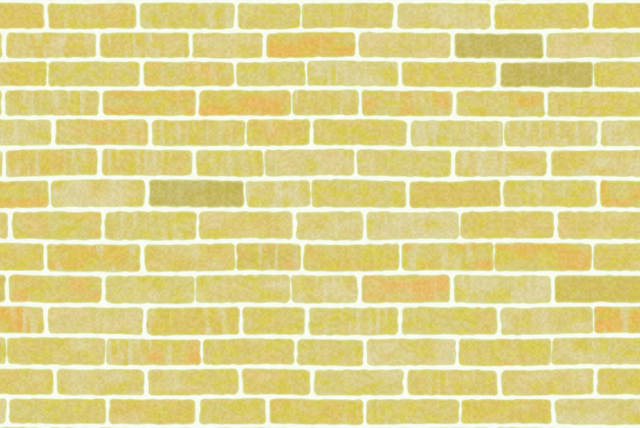
Write a Shadertoy shader that draws this texture.

```glsl
// Weathered yellow brick wall: 14 running-bond courses of seven bricks with pale, uneven mortar.

const float ASPECT = 1.5;          // wall width for a height of 1
const float COURSES = 14.0;
const float COURSE_H = 0.0709;
const float TOP_GAP = 0.004;
const int BRICKS = 7;              // six full bricks and one short one per course
const float FULL_W = 0.2235;
const float SHORT_W = ASPECT - 6.0 * FULL_W;
const float START_EVEN = 0.113;    // first head joint of alternate courses
const float START_ODD = 0.014;
const float START_JITTER = 0.032;
const float JOINT_JITTER = 0.014;
const float CORNER = 0.015;
const float JOINT_INNER = 0.0022;  // mortar fades out between these distances
const float JOINT_OUTER = 0.0074;
const float FAINT_JOINT = 0.0045;
const float TAU = 6.28319;

const vec3 MORTAR = vec3(0.98, 0.99, 0.95);
const vec3 FRINGE = vec3(0.83, 0.87, 0.57);
const vec3 STRAW  = vec3(0.845, 0.80, 0.49);
const vec3 OCHRE  = vec3(0.865, 0.765, 0.40);
const vec3 YELLOW = vec3(0.85, 0.80, 0.32);
const vec3 PALE   = vec3(0.87, 0.84, 0.66);
const vec3 ORANGE = vec3(0.92, 0.71, 0.34);
const vec3 OLIVE  = vec3(0.73, 0.69, 0.36);

float hash(vec2 p) {
    return fract(sin(dot(p, vec2(127.1, 311.7))) * 43758.5);
}

float noise(vec2 p) {
    vec2 i = floor(p), f = fract(p);
    f = f * f * (3.0 - 2.0 * f);
    return mix(mix(hash(i), hash(i + vec2(1, 0)), f.x),
               mix(hash(i + vec2(0, 1)), hash(i + vec2(1, 1)), f.x), f.y);
}

// Depth below the top, with courses slightly taller in the lower middle.
float courseDepth(vec2 p) {
    float t = 1.0 - p.y;
    float drift = -0.006 * sin(TAU * t) - 0.005 * (1.0 - cos(TAU * t));
    float sag = 0.006 * (noise(p * vec2(5.0, 9.0)) - 0.5);
    return (t - TOP_GAP - drift - sag) / COURSE_H;
}

// Finds the brick of a course at x: (brick index, distance to head joint).
vec2 findBrick(float x, float course) {
    float start = mod(course, 2.0) < 0.5 ? START_EVEN : START_ODD;
    start += START_JITTER * (hash(vec2(course, 3.7)) - 0.5);
    float shortIndex = 2.0 + step(0.75, hash(vec2(course, 8.3)));
    float nearestLeft = ASPECT, nearest = ASPECT, brick = 0.0, joint = 0.0;
    for (int i = 0; i < BRICKS; i++) {
        float k = float(i);
        float edge = start + k * FULL_W - (k > shortIndex ? FULL_W - SHORT_W : 0.0);
        edge += JOINT_JITTER * (hash(vec2(k, course + 20.0)) - 0.5);
        float gap = mod(x - edge, ASPECT);
        float d = min(gap, ASPECT - gap);
        if (gap < nearestLeft) { nearestLeft = gap; brick = k; }
        if (d < nearest) { nearest = d; joint = k; }
    }
    float faint = pow(hash(vec2(joint + 31.0, course)), 3.0);
    return vec2(brick, nearest + FAINT_JOINT * faint);
}

// Fired clay: a tint per brick, blotches, vertical drag marks and grain.
vec3 brickColor(vec2 p, vec2 id) {
    float tint = hash(id + 5.1), warmth = hash(id + 11.9);
    float blotch = noise(p * vec2(22.0, 42.0) + id * 7.0);
    float patches = noise(p * vec2(55.0, 75.0) + 40.0);
    float drag = noise(vec2(p.x * 105.0, p.y * 14.0) + id * 3.0);
    float grain = noise(p * 190.0);

    vec3 col = mix(STRAW, OCHRE, smoothstep(0.1, 0.8, 0.5 * tint + 0.5 * blotch));
    col = mix(col, YELLOW, 0.75 * smoothstep(0.45, 0.8, patches));
    col = mix(col, PALE, 0.8 * smoothstep(0.5, 1.0, 0.5 * hash(id + 2.3) + 0.6 * blotch));
    col = mix(col, ORANGE, 0.75 * smoothstep(0.7, 1.0, warmth) * smoothstep(0.35, 0.8, blotch));
    col = mix(col, OLIVE, 0.65 * smoothstep(0.9, 0.97, tint));
    float dragged = mix(0.15, 0.75, smoothstep(0.4, 0.9, hash(id + 17.0)));
    col = mix(col, PALE, dragged * smoothstep(0.45, 0.9, drag));
    return col + (grain - 0.5) * vec3(0.05, 0.055, 0.12);
}

void mainImage(out vec4 fragColor, in vec2 fragCoord) {
    vec2 p = fragCoord / iResolution.xy * vec2(ASPECT, 1.0);

    // Course and brick under this point, with ragged arrises
    float depth = courseDepth(p);
    float course = mod(floor(depth), COURSES);
    float rag = noise(p * 75.0 + 9.0) - 0.5;
    vec2 brick = findBrick(p.x + 0.003 * (noise(p * 38.0) - 0.5), course);
    float bed = (0.5 - abs(fract(depth) - 0.5)) * COURSE_H;

    // Distance from the joint centre lines, rounded at brick corners
    vec2 inset = max(CORNER - vec2(brick.y, bed), 0.0);
    float d = CORNER - length(inset) + 0.003 * rag;

    // Clay, then the stained fringe, then mortar
    vec3 col = brickColor(p, vec2(brick.x, course));
    float stain = 0.45 + 0.5 * noise(p * 30.0 + 60.0);
    col = mix(col, FRINGE, stain * (1.0 - smoothstep(0.005, 0.011, d)));
    float grit = 0.93 + 0.07 * noise(p * 120.0 + 25.0);
    col = mix(col, MORTAR, grit * (1.0 - smoothstep(JOINT_INNER, JOINT_OUTER, d)));
    fragColor = vec4(clamp(col, 0.0, 1.0), 1.0);
}
```
